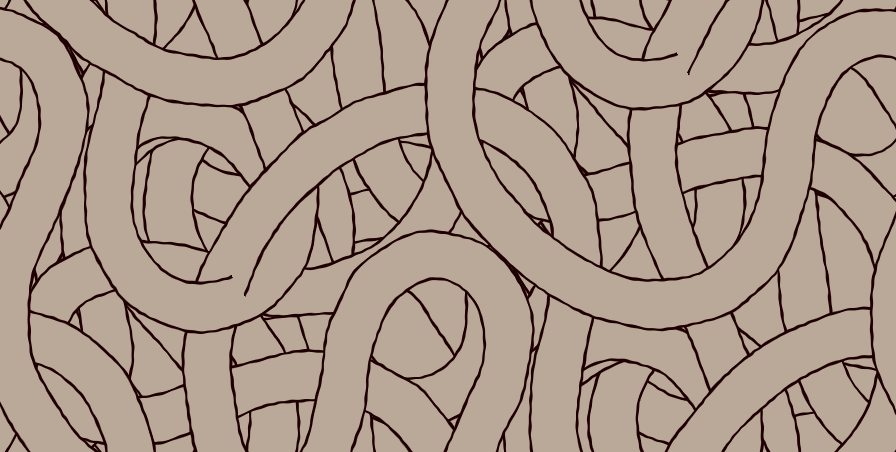
This pattern is drawn by a Shadertoy shader. Its source:

```glsl
// Tangle of overlapping meandering ribbons with thin ink outlines, on a half-drop repeat.

const vec3  Clay       = vec3(0.73, 0.66, 0.60);
const vec3  Ink        = vec3(0.12, 0.00, 0.00);
const vec2  HalfDrop   = vec2(0.985, 0.4925); // step to the neighbouring repeat
const int   Strands    = 7;                   // all paths, bottom to top
const int   Bundles    = 2;                   // lowest paths, three strands wide
const int   Steps      = 40;                  // pieces per path
const float HalfWidth  = 0.053;               // half width of one ribbon
const float InkHalf    = 0.0029;              // half width of the outline
const float BundleSwing = 0.7;                // heading swing of bundles, radians
const vec2  RibbonSwing = vec2(1.35, 1.85);   // heading swing range of ribbons
const float Tau        = 6.2831853;

float hash(float n) {
    return fract(sin(n * 127.1 + 3.7) * 43758.55);
}

vec2 direction(float angle) {
    return vec2(cos(angle), sin(angle));
}

// Shortest offset to any copy in the half-drop lattice.
vec2 wrapOffset(vec2 q) {
    vec2 period = 2.0 * HalfDrop;
    vec2 a = q - period * round(q / period);
    vec2 b = q - HalfDrop;
    b -= period * round(b / period);
    return dot(a, a) < dot(b, b) ? a : b;
}

// Heading along a meander; periodic in t, so that the path closes smoothly.
float heading(float t, float swing, float skew, float phase) {
    return swing * sin(Tau * t) + skew * sin(2.0 * Tau * t + phase);
}

// Slow and fine wobble of a hand-drawn line.
vec2 handWobble(vec2 p) {
    vec2 slow = sin(p.yx * vec2(31.0, 37.0) + 2.0 * sin(p * 17.0));
    vec2 fine = sin(p.yx * vec2(173.0, 191.0) + 2.0 * sin(p * 113.0));
    return 0.0022 * slow + 0.0006 * fine;
}

void mainImage(out vec4 fragColor, in vec2 fragCoord) {
    float pixel = 1.0 / iResolution.y;
    vec2 p = fragCoord * pixel;
    float inkHalf = InkHalf * (1.0 + 0.15 * sin(p.x * 71.0 + 3.0 * sin(p.y * 53.0)));
    p += handWobble(p);
    vec3 color = Clay;

    for (int i = 0; i < Strands; i++) {
        float id = float(i);
        bool isBundle = i < Bundles;
        float swing = isBundle ? BundleSwing : mix(RibbonSwing.x, RibbonSwing.y, hash(id));
        float skew = isBundle ? 0.12 : 0.45;
        float phase = Tau * hash(id + 20.0);
        float outer = isBundle ? 3.0 * HalfWidth : HalfWidth;

        // Turn and scale the meander so one period spans a lattice vector.
        float side = float(i % 3 - 1);
        vec2 span = HalfDrop * vec2(side, 2.0 - abs(side));
        vec2 drift = vec2(0.0);
        for (int k = 0; k < Steps; k++) {
            float t = (float(k) + 0.5) / float(Steps);
            drift += direction(heading(t, swing, skew, phase));
        }
        float turn = atan(span.y, span.x) - atan(drift.y, drift.x);
        float stepLength = length(span) / length(drift);
        float reach = outer + InkHalf * 2.0 + stepLength;

        // Paint the pieces in order, later ones above earlier ones.
        vec2 start = 2.0 * HalfDrop * fract(id * vec2(0.7549, 0.5698));
        vec2 tangentA = direction(turn + heading(0.0, swing, skew, phase));
        for (int k = 0; k < Steps; k++) {
            float t = float(k) / float(Steps);
            float dt = 1.0 / float(Steps);
            vec2 halfChord = 0.5 * stepLength
                * direction(turn + heading(t + 0.5 * dt, swing, skew, phase));
            vec2 tangentB = direction(turn + heading(t + dt, swing, skew, phase));
            vec2 q = wrapOffset(p - start - halfChord);
            float fromA = dot(q + halfChord, tangentA);
            float toB = dot(halfChord - q, tangentB);

            if (dot(q, q) < reach * reach && fromA >= -1e-5 && toB > 0.0) {
                // Closest point on the cubic piece, then bands and outlines.
                float u = clamp(fromA / (fromA + toB), 0.0, 1.0);
                vec2 bendA = stepLength * tangentA - 2.0 * halfChord;
                vec2 bendB = 2.0 * halfChord - stepLength * tangentB;
                vec2 onPath = halfChord * (2.0 * u - 1.0)
                    + u * (1.0 - u) * mix(bendA, bendB, u);
                float d = length(q - onPath);
                float edge = min(abs(d - HalfWidth), abs(d - outer));
                color = mix(color, Clay, clamp((outer - d) / pixel + 0.5, 0.0, 1.0));
                color = mix(color, Ink, clamp((inkHalf - edge) / pixel + 0.5, 0.0, 1.0));
            }
            start += 2.0 * halfChord;
            tangentA = tangentB;
        }
    }
    fragColor = vec4(color, 1.0);
}
```
